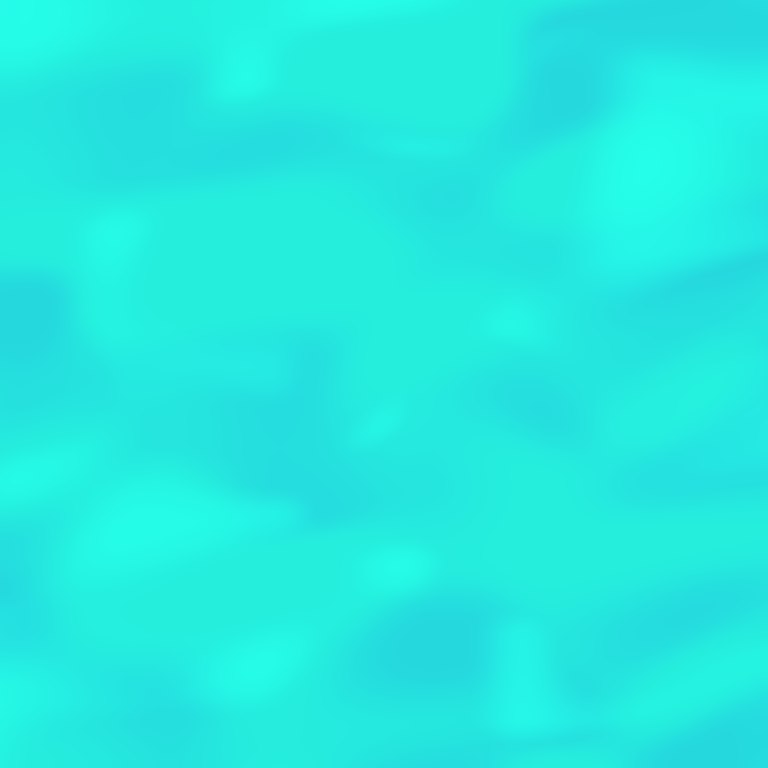
Write a three.js fragment shader that draws this texture.

```glsl
// Calm turquoise water with soft, wide patches of shade and light.

varying vec2 vUv;

const vec3 WATER = vec3(0.145, 0.934, 0.868);
const vec3 SHADE = vec3(0.145, 0.848, 0.872);
const vec3 LIGHT = vec3(0.145, 1.0, 0.915);

// Sine-free hash of a lattice point, from 0 to 1.
float hash(vec2 cell) {
  vec3 p = fract(cell.xyx * 0.1031);
  p += dot(p, p.yzx + 33.33);
  return fract((p.x + p.y) * p.z);
}

// Value noise with a cubic fade, for round and gentle slopes.
float valueNoise(vec2 p) {
  vec2 cell = floor(p);
  vec2 f = fract(p);
  vec2 fade = f * f * (3.0 - 2.0 * f);
  float below = mix(hash(cell), hash(cell + vec2(1.0, 0.0)), fade.x);
  float above = mix(hash(cell + vec2(0.0, 1.0)), hash(cell + 1.0), fade.x);
  return mix(below, above, fade.y);
}

// Leans the bands so that they rise gently to the right.
vec2 lean(vec2 p, float slope) {
  return vec2(p.x, p.y - slope * p.x);
}

// Soft patches: noise stretched by the cell counts, cut between two levels.
float patches(vec2 p, vec2 cells, vec2 offset, float bias, vec2 levels) {
  float n = valueNoise(p * cells + offset) + bias;
  return smoothstep(levels.x, levels.y, n);
}

void main() {
  vec2 p = lean(vUv, 0.12);

  // Slow warp that bends the patches and keeps them from lining up.
  vec2 warp = vec2(valueNoise(p * 5.0 + 51.0), valueNoise(p * 5.0 + 87.0)) - 0.5;
  p += warp * vec2(0.12, 0.08);

  // Contrast gathers towards the border, the middle stays calm.
  float edge = length(vUv - 0.5) - 0.38;
  float shade = patches(p, vec2(5.5, 10.5), vec2(13.0, 29.0), 0.5 * edge, vec2(0.27, 0.88));
  float light = patches(p, vec2(6.0, 10.5), vec2(71.0, 43.0), 0.25 * edge, vec2(0.56, 1.02));

  vec3 color = mix(WATER, SHADE, shade);
  color = mix(color, LIGHT, light);
  gl_FragColor = vec4(color, 1.0);
}
```
